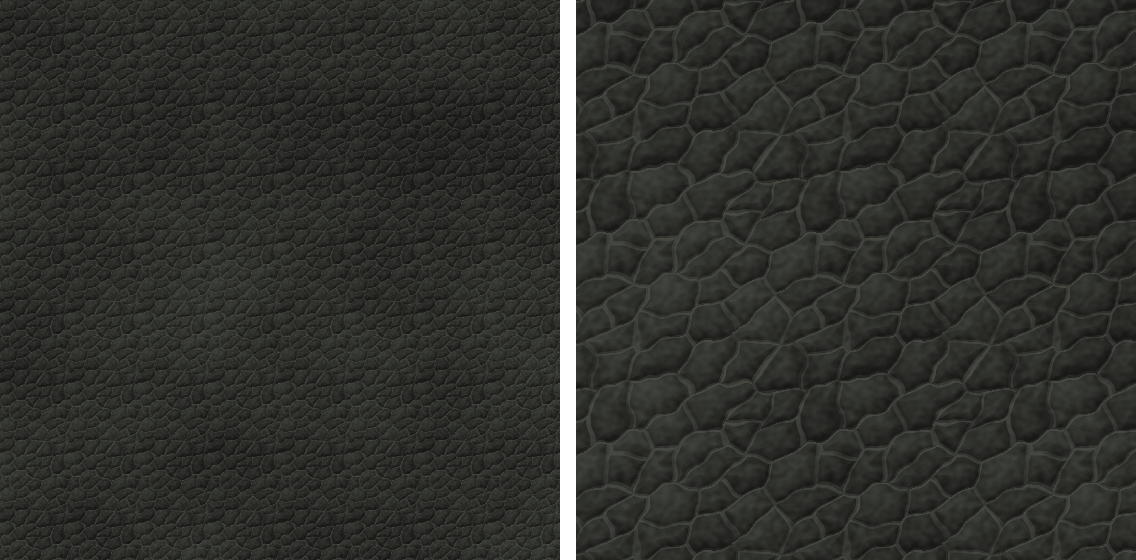
Left, the full canvas; right, a detail of the centre.
Write a Shadertoy shader that draws this texture.

```glsl
// Dark embossed leather: slanted irregular cells with thin pale ridges, tiled 8 by 8.

const float REPEATS = 8.0;             // tiles across and down
const vec2  CELLS = vec2(5.0, 6.0);    // cells in one tile
const float JITTER = 0.95;             // irregularity of the cells
const float SLANT = 0.56;              // direction of the long cell axis, radians
const vec2  STRETCH = vec2(0.72, 1.2); // metric along and across that axis
const float WARP = 0.035;              // waviness of the ridges, in tiles
const float RIDGE_WIDTH = 0.009;       // half width of a ridge, in tiles
const float GROOVE_WIDTH = 0.035;      // reach of the shadow beside a ridge
const float BEVEL_WIDTH = 0.06;        // reach of the lit cell rim
const vec2  LIGHT = vec2(-0.45, 0.89); // direction towards the light
const vec3  SHADOW = vec3(0.115, 0.117, 0.107);
const vec3  HIGHLIGHT = vec3(0.252, 0.262, 0.238);

vec2 hash2(vec2 p) {
    vec3 q = fract(p.xyx * vec3(0.1031, 0.1030, 0.0973));
    q += dot(q, q.yzx + 33.33);
    return fract((q.xx + q.yz) * q.zy);
}

// Gradient noise that wraps after the given number of lattice steps
float latticeDot(vec2 cell, vec2 f, vec2 corner, vec2 period) {
    float a = 6.2832 * hash2(mod(cell + corner, period) + 17.0).x;
    return dot(vec2(cos(a), sin(a)), f - corner);
}

float gradientNoise(vec2 p, vec2 period) {
    vec2 i = floor(p), f = fract(p);
    vec2 u = f * f * f * (f * (f * 6.0 - 15.0) + 10.0);
    float low = mix(latticeDot(i, f, vec2(0, 0), period), latticeDot(i, f, vec2(1, 0), period), u.x);
    float high = mix(latticeDot(i, f, vec2(0, 1), period), latticeDot(i, f, vec2(1, 1), period), u.x);
    return mix(low, high, u.y);
}

float tileNoise(vec2 p, vec2 period) {
    return gradientNoise(p * period, period);
}

// Vector from p to the seed of a cell, in the slanted metric
vec2 toSeed(vec2 p, vec2 cell) {
    vec2 jitter = 0.5 + JITTER * (hash2(mod(cell, CELLS) + 3.0) - 0.5);
    vec2 d = (cell + jitter) / CELLS - p;
    float c = cos(SLANT), s = sin(SLANT);
    return STRETCH * vec2(c * d.x + s * d.y, c * d.y - s * d.x);
}

// Distance to the nearest cell border; also its direction, the seed vector and the cell
float cellBorder(vec2 p, out vec2 normal, out vec2 seed, out vec2 id) {
    vec2 base = floor(p * CELLS);
    float nearest = 1e3;
    for (int y = -2; y <= 2; y++)
    for (int x = -2; x <= 2; x++) {
        vec2 cell = base + vec2(x, y);
        vec2 r = toSeed(p, cell);
        if (dot(r, r) < nearest) {
            nearest = dot(r, r);
            seed = r;
            id = cell;
        }
    }
    float border = 1e3;
    normal = vec2(0.0, 1.0);
    for (int y = -2; y <= 2; y++)
    for (int x = -2; x <= 2; x++) {
        vec2 r = toSeed(p, base + vec2(x, y));
        vec2 across = r - seed;
        if (dot(across, across) > 1e-6) {
            vec2 n = normalize(across);
            float d = dot(0.5 * (r + seed), n);
            if (d < border) {
                border = d;
                normal = n;
            }
        }
    }
    return border;
}

void mainImage(out vec4 fragColor, in vec2 fragCoord) {
    vec2 uv = fragCoord / iResolution.xy;
    vec2 p = uv * REPEATS;
    float pixel = REPEATS / iResolution.y;

    // Cells with wavy borders
    vec2 wave = vec2(tileNoise(p, vec2(9.0)), tileNoise(p + 0.37, vec2(10.0)));
    vec2 normal, seed, id;
    float border = cellBorder(p + WARP * wave, normal, seed, id);

    // Light direction in the slanted metric
    float c = cos(SLANT), s = sin(SLANT);
    vec2 light = vec2(c * LIGHT.x + s * LIGHT.y, c * LIGHT.y - s * LIGHT.x);

    // Relief: domed cells, lit rims, shadowed grooves and pale ridges
    float tone = 0.47 + 0.22 * (hash2(mod(id, CELLS) + 41.0).y - 0.5);
    tone -= 1.0 * dot(seed, light);
    tone += 0.30 * exp(-border / BEVEL_WIDTH) * dot(normal, light);
    tone -= 0.30 * exp(-pow(border / GROOVE_WIDTH, 2.0));
    float ridge = 1.0 - smoothstep(RIDGE_WIDTH - 0.5 * pixel, RIDGE_WIDTH + 0.5 * pixel, border);
    tone += ridge * (0.52 + 0.5 * tileNoise(p, vec2(6.0)));

    // Creases and fine grain, the same in every tile
    tone += 0.35 * tileNoise(p + 0.5 * wave.yx / CELLS, vec2(11.0, 16.0));
    tone += 0.30 * tileNoise(p, vec2(29.0, 34.0));

    // Broad wear across the whole canvas
    tone += 0.28 * gradientNoise(uv * 3.0 + 5.3, vec2(64.0));
    tone += 0.14 * gradientNoise(uv * 7.0 + 2.1, vec2(64.0));
    tone += 0.08 * (0.5 - uv.y);

    fragColor = vec4(mix(SHADOW, HIGHLIGHT, clamp(tone, -0.15, 1.15)), 1.0);
}
```
